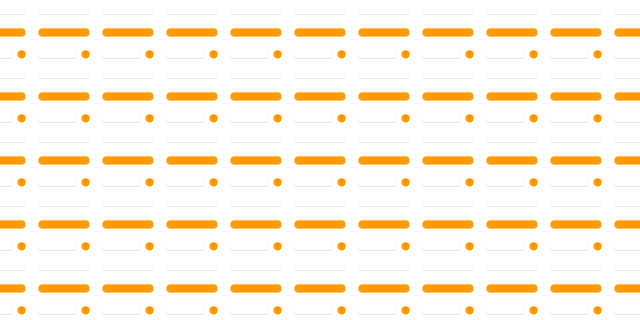
Give the GLSL for this pattern, as a WebGL 1 fragment shader.

```glsl
precision highp float;

uniform vec2 u_resolution;

#define ROWS 5.0
#define RADIUS 0.0645
#define HALF_WIDTH 0.402
#define SHORT_END 0.2
#define FIRST_ROW 0.166
#define ROW_STEP 0.3415
#define HAIRLINE 0.013
#define SIDE_STRENGTH 0.35
#define PAPER vec3(1.0)
#define ORANGE vec3(1.0, 0.6, 0.0)
#define HAIR_GREY vec3(0.89)

// Signed distance to a horizontal pill spanning left to right
float pillDistance(vec2 p, float left, float right) {
    float nearestX = clamp(p.x, left + RADIUS, right - RADIUS);
    return length(p - vec2(nearestX, 0.0)) - RADIUS;
}

float fillCoverage(float dist, float pixel) {
    return clamp(0.5 - dist / pixel, 0.0, 1.0);
}

// Faint rim: strongest underneath, weak at the ends, absent on top
float rimCoverage(vec2 p, float right, float pixel) {
    float dist = pillDistance(p, -HALF_WIDTH, right);
    float line = fillCoverage(abs(dist) - 0.5 * HAIRLINE, pixel);
    float side = p.y / RADIUS;
    float strength = mix(SIDE_STRENGTH, 1.0, smoothstep(0.3, 0.9, side));
    return line * strength * smoothstep(-0.95, -0.5, side);
}

void main() {
    // Square cells, with y running downwards from the top edge
    vec2 grid = gl_FragCoord.xy / u_resolution.y * ROWS;
    float pixel = ROWS / u_resolution.y;
    vec2 cell = vec2(fract(grid.x + 0.5) - 0.5, fract(ROWS - grid.y));

    vec2 topRow = cell - vec2(0.0, FIRST_ROW);
    vec2 barRow = topRow - vec2(0.0, ROW_STEP);
    vec2 dotRow = barRow - vec2(0.0, ROW_STEP);

    // Hairline pills: one long, one short
    float rim = max(rimCoverage(topRow, HALF_WIDTH, pixel),
                    rimCoverage(dotRow, SHORT_END, pixel));

    // Solid bar, and the dot beside the short pill
    float bar = pillDistance(barRow, -HALF_WIDTH, HALF_WIDTH);
    float dot_ = pillDistance(dotRow, HALF_WIDTH - 2.0 * RADIUS, HALF_WIDTH);
    float solid = fillCoverage(min(bar, dot_), pixel);

    vec3 color = mix(PAPER, HAIR_GREY, rim);
    color = mix(color, ORANGE, solid);
    gl_FragColor = vec4(color, 1.0);
}
```
